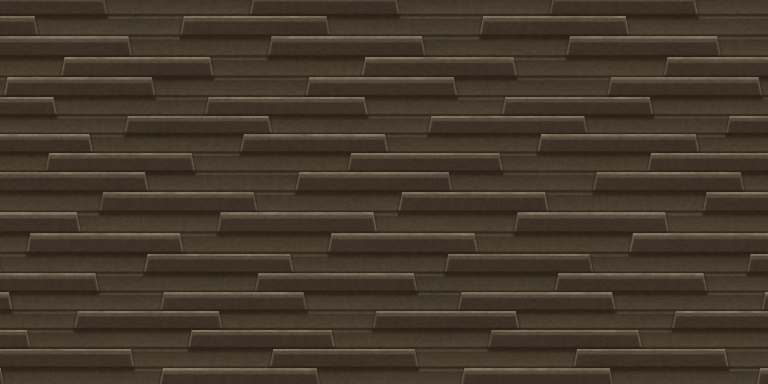
A Shadertoy shader for this texture:

```glsl
// Dark brown split-face cladding: twenty thin courses of staggered raised bars.
// Each bar is a trapezoid with a lit lip, a bevel and a dark face; the recesses
// between bars carry a soft shade. Lengths are in canvas heights, y runs down.

const float UNIT = 1.0 / 384.0;            // fine measure for edge widths
const float PITCH = 19.6 * UNIT;           // height of one course
const float PERIOD = 300.0 * UNIT;         // distance between bars
const float JITTER = 0.024;                // shift of a bar, in periods
const int COURSES = 20;

const vec3 SEAM = vec3(0.165, 0.125, 0.080);
const vec3 FACE = vec3(0.230, 0.190, 0.148);
const vec3 RECESS = vec3(0.262, 0.226, 0.172);
const vec3 BEVEL = vec3(0.325, 0.285, 0.225);
const vec3 LIP = vec3(0.510, 0.470, 0.405);

// Stagger of each course, as a fraction of the period
const float STAGGER[COURSES] = float[COURSES](
    0.843, 0.610, 0.907, 0.227, 0.033, 0.690, 0.433, 0.807, 0.167, 0.000,
    0.350, 0.737, 0.107, 0.493, 0.860, 0.550, 0.253, 0.633, 0.913, 0.540);

float hash(vec2 p) {
    return fract(sin(dot(p, vec2(127.1, 311.7))) * 43758.5453);
}

float noise(vec2 p) {
    vec2 i = floor(p), f = fract(p);
    f = f * f * (3.0 - 2.0 * f);
    return mix(mix(hash(i), hash(i + vec2(1, 0)), f.x),
               mix(hash(i + vec2(0, 1)), hash(i + vec2(1, 1)), f.x), f.y);
}

// Smooth step centred on an edge, never thinner than the blur
float edge(float d, float blur) {
    return smoothstep(-blur, blur, d);
}

// Course coordinate: slightly uneven heights from a slow sine
float courseAt(float y) {
    float c = (y + 2.6 * UNIT) / PITCH;
    return c - 1.6 * UNIT / PITCH * sin(0.68 * c - 1.5);
}

// Signed distance inward from the nearer slanted end of a bar
float barSide(float x, float course, float down) {
    int index = clamp(int(course), 0, COURSES - 1);
    float u = x / PERIOD - STAGGER[index] + 0.5 * JITTER + 0.02;
    vec2 id = vec2(floor(u), course);
    float start = 0.02 + JITTER * hash(id + 3.7);
    float span = mix(0.465, 0.525, hash(id + 19.3));
    float flare = 4.0 * UNIT * down;
    float left = (fract(u) - start) * PERIOD;
    return min(left, span * PERIOD - left) + flare;
}

// Raised bar: bevel above, dark face below, bright upper lip and dim ends
vec3 barColor(float v, float side, float wear, float blur) {
    float inner = min(v - 5.6 * UNIT, side - 2.0 * UNIT);
    vec3 color = mix(BEVEL, FACE, edge(inner, blur + 0.6 * UNIT));
    float ends = 1.0 - edge(side - 1.3 * UNIT, blur);
    color = mix(color, LIP, 0.35 * ends * wear);
    float lip = 1.0 - edge(v - 2.2 * UNIT, blur);
    return mix(color, LIP, lip * (0.5 + 0.5 * wear));
}

// Recess: shaded under the course above, lighter toward its foot
vec3 recessColor(float v, float side, float covered, float blur) {
    float down = v / PITCH;
    vec3 color = RECESS * mix(0.88, 1.18, down);
    float rim = edge(v - 0.6 * UNIT, blur) * (1.0 - edge(v - 3.0 * UNIT, blur));
    color += 0.075 * rim * (1.0 - covered);
    float shade = 1.0 - smoothstep(0.5 * UNIT, 6.0 * UNIT, v);
    color = mix(color, SEAM, shade * mix(0.2, 0.85, covered));
    float contact = smoothstep(-3.0 * UNIT, 0.0, side);
    return mix(color, SEAM, 0.4 * contact);
}

void mainImage(out vec4 fragColor, in vec2 fragCoord) {
    vec2 p = vec2(fragCoord.x, iResolution.y - fragCoord.y) / iResolution.y;
    float blur = 0.6 / iResolution.y;

    // Place within the course
    float c = courseAt(p.y);
    float course = floor(c), down = c - course;
    float v = down * PITCH;
    float side = barSide(p.x, course, down);
    float sideAbove = barSide(p.x, course - 1.0, 1.0);

    // Relief
    float raised = edge(side, blur);
    float covered = edge(sideAbove, 2.0 * UNIT);
    float wear = noise(vec2(p.x * 34.0, course * 7.3));
    vec3 color = mix(recessColor(v, side, covered, blur),
                     barColor(v, side, wear, blur), raised);

    // Shadow line at the foot of every course
    float foot = edge(v - PITCH + 2.0 * UNIT, blur + 0.4 * UNIT);
    color = mix(color, SEAM, foot * mix(0.75, 0.95, raised));

    // Course tint, broad mottling and fine grain
    float tint = hash(vec2(course, 8.1)) - 0.5;
    float mottle = noise(p * vec2(9.0, 24.0)) - 0.5;
    float grain = noise(p * vec2(150.0, 230.0) + 31.0) - 0.5;
    color *= 1.0 + 0.03 * tint + 0.05 * mottle + 0.12 * grain;

    fragColor = vec4(color, 1.0);
}
```
